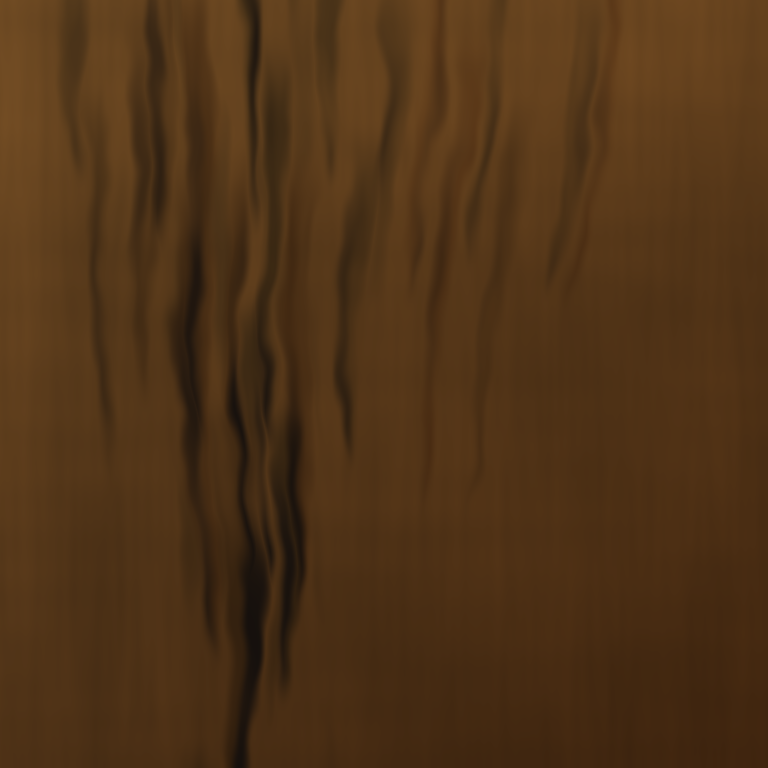
Write a three.js fragment shader that draws this texture.

```glsl
// Dark polished wood with smoky, ink-veined stains running along the grain.
// A corner-to-corner tone gradient carries stretched gradient noise for fibres,
// and a loop lays tapered streaks that crowd and converge left of the centre.
varying vec2 vUv;

vec2 hash2(vec2 p) {
  vec2 q = vec2(dot(p, vec2(127.1, 311.7)), dot(p, vec2(269.5, 183.3)));
  return fract(sin(q) * 43758.55);
}

float gradientNoise(vec2 p) {
  vec2 cell = floor(p);
  vec2 f = fract(p);
  vec2 u = f * f * f * (f * (f * 6.0 - 15.0) + 10.0);
  vec2 e = vec2(1.0, 0.0);
  float a = dot(hash2(cell) * 2.0 - 1.0, f);
  float b = dot(hash2(cell + e.xy) * 2.0 - 1.0, f - e.xy);
  float c = dot(hash2(cell + e.yx) * 2.0 - 1.0, f - e.yx);
  float d = dot(hash2(cell + e.xx) * 2.0 - 1.0, f - e.xx);
  return mix(mix(a, b, u.x), mix(c, d, u.x), u.y);
}

// Soft-edged band of a given half width around zero
float softBand(float offset, float halfWidth, float blur) {
  return 1.0 - smoothstep(-blur, blur, abs(offset) - halfWidth);
}

// Bare wood: warm and light at the upper left, deep brown at the lower right
vec3 bareWood(vec2 p) {
  vec3 lower = mix(vec3(0.295, 0.187, 0.084), vec3(0.240, 0.138, 0.054), p.x);
  vec3 upper = mix(vec3(0.430, 0.288, 0.134), vec3(0.385, 0.250, 0.112), p.x);
  float clouds = gradientNoise(p * vec2(5.0, 3.0) + 3.7);
  float bands = gradientNoise(p * vec2(14.0, 2.5) + 9.1);
  float fibres = gradientNoise(p * vec2(75.0, 6.0));
  float ripple = gradientNoise(p * vec2(5.0, 24.0) + 5.3);
  float tone = 1.0 + 0.14 * clouds + 0.10 * bands + 0.06 * fibres + 0.04 * ripple;
  return mix(lower, upper, p.y) * tone;
}

void main() {
  vec2 p = vUv;
  vec3 color = bareWood(p);

  // Bend the grain so that the streaks wander and their edges fray
  float x = p.x + 0.030 * gradientNoise(p * vec2(4.0, 3.0) + 1.9)
                + 0.016 * gradientNoise(p * vec2(15.0, 8.0) + 6.4)
                + 0.008 * gradientNoise(p * vec2(40.0, 18.0) + 8.2);
  float fibre = gradientNoise(vec2(x * 42.0, p.y * 5.0) + 2.6);

  // Loose smoke drifting through the core, between the streaks
  float smoke = gradientNoise(vec2(x * 20.0, p.y * 3.0) + 4.4) + 0.4 * fibre;
  float film = 0.6 * smoothstep(0.02, 0.40, smoke) * exp(-pow((x - 0.31) / 0.13, 2.0));
  float rust = 0.0;
  float ink = 0.0;
  for (int i = 0; i < 22; i++) {
    float id = float(i);
    vec2 place = hash2(vec2(id, 4.2));
    vec2 shape = hash2(vec2(id, 17.8));

    // Roots gather near the core and lean towards it on the way down
    float s = mix(-0.65, 1.0, (id + place.x) / 22.0);
    float root = 0.33 + 0.52 * s * sqrt(abs(s));
    float core = exp(-pow((root - 0.33) / 0.13, 2.0));
    float axis = root + (0.32 - root) * 0.3 * (1.0 - p.y);

    // Outer streaks hang from the top, core ones start at any height
    float head = 1.28 - fract(id * 0.618 + 0.2) * mix(0.40, 0.85, core);
    float span = mix(0.38, 0.70, shape.x);
    float t = clamp((head - p.y) / span, 0.0, 1.0);
    float ends = smoothstep(0.0, 0.2, t) * (1.0 - smoothstep(0.85, 1.0, t));
    float halfWidth = mix(0.012, 0.036, shape.y) * sqrt(1.0 - t) * mix(0.6, 1.0, core);

    // Thin smoky body, browner and weaker away from the core
    float body = softBand(x - axis, halfWidth, 0.008) * ends;
    body *= mix(0.45, 0.95, core) * clamp(0.8 + 1.1 * fibre, 0.0, 1.0);
    float warmth = smoothstep(0.55, 0.85, shape.x) * (1.0 - 0.6 * core);
    film = max(film, body * (1.0 - warmth));
    rust = max(rust, body * warmth);

    // Inky vein along one side, gathering towards the pointed lower end
    float side = place.y < 0.5 ? -0.5 : 0.5;
    float vein = softBand(x - axis - side * halfWidth, halfWidth * 0.45 + 0.002, 0.007);
    float patches = smoothstep(-0.20, 0.18, gradientNoise(vec2(x * 15.0, p.y * 4.5) + id * 7.3));
    float gather = smoothstep(0.10, 0.55, t);
    ink = max(ink, vein * ends * patches * gather * mix(0.25, 1.0, core));
  }

  // Layer the stains over the wood
  color *= mix(vec3(1.0), vec3(0.60, 0.64, 0.68), film);
  color *= mix(vec3(1.0), vec3(0.72, 0.60, 0.50), rust);
  color = mix(color, vec3(0.075, 0.058, 0.050), 0.95 * ink);

  gl_FragColor = vec4(color, 1.0);
}
```
